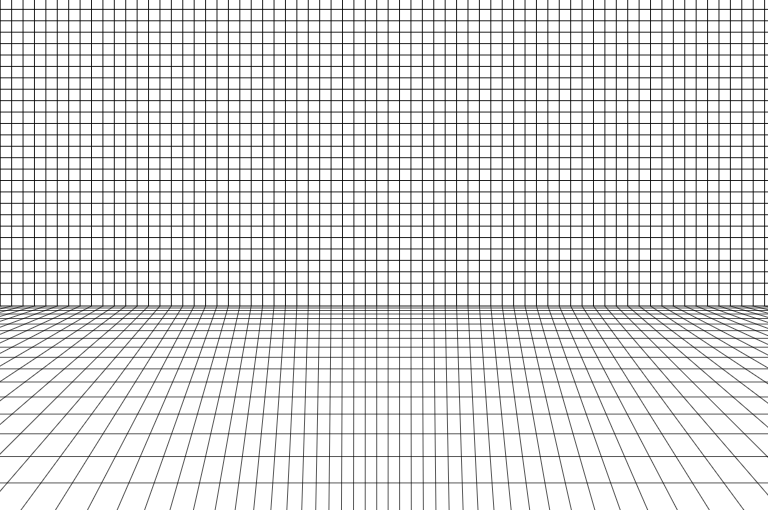
Write a WebGL 2 fragment shader that draws this background.

```glsl
#version 300 es
precision highp float;

uniform vec2 u_resolution;
out vec4 outColor;

// All lengths are fractions of the canvas height.
const float HORIZON = 0.4;
const float CENTRE_SHIFT = -0.0031;
const float CELL = 0.02237;
const float WALL_LINE = 0.0017;
const float FLOOR_LINE = 0.00128;
const float FLOOR_SPREAD = 10.4;     // outward fan of the floor lines
const float ROW_GROWTH = 0.00098;    // quadratic spacing of the floor rows
const float NEAR_STRETCH = 0.0637;   // extra spacing of the closest rows
const int FLOOR_COLUMNS = 36;
const int FLOOR_ROWS = 18;
const vec3 PAPER = vec3(1.0);
const vec3 INK = vec3(0.0);

// Fraction of paper left visible beside a line, softened over one pixel.
float paperLeft(float dist, float width) {
    float radius = max(1.0 / u_resolution.y, width);
    return 1.0 - width / radius * max(0.0, 1.0 - abs(dist) / radius);
}

// Signed distance to the nearest multiple of the cell size.
float nearestLine(float v) {
    return (fract(v / CELL + 0.5) - 0.5) * CELL;
}

float wallGrid(float side, float height) {
    float columns = paperLeft(nearestLine(side - 0.5 * CELL), WALL_LINE);
    float rows = paperLeft(nearestLine(height), WALL_LINE);
    return columns * rows;
}

float floorGrid(float side, float depth) {
    float paper = paperLeft(depth, WALL_LINE);

    // Columns continue the wall lines and fan out with the cube of their offset.
    for (int i = 0; i < FLOOR_COLUMNS; i++) {
        float start = (float(i) + 0.5) * CELL;
        float slope = FLOOR_SPREAD * start * start * start;
        float dist = (side - start - slope * depth) / sqrt(1.0 + slope * slope);
        paper *= paperLeft(dist, FLOOR_LINE);
    }

    // Rows grow wider apart toward the viewer.
    for (int i = 2; i <= FLOOR_ROWS; i++) {
        float n = float(i);
        float row = ROW_GROWTH * n * n + NEAR_STRETCH * pow(n / 17.0, 6.0);
        paper *= paperLeft(depth - row, FLOOR_LINE);
    }
    return paper;
}

void main() {
    vec2 p = gl_FragCoord.xy / u_resolution.y;
    float centre = 0.5 * u_resolution.x / u_resolution.y + CENTRE_SHIFT;
    float side = abs(p.x - centre);
    float height = p.y - HORIZON;

    float paper = height > 0.0 ? wallGrid(side, height) : floorGrid(side, -height);
    outColor = vec4(mix(INK, PAPER, paper), 1.0);
}
```
